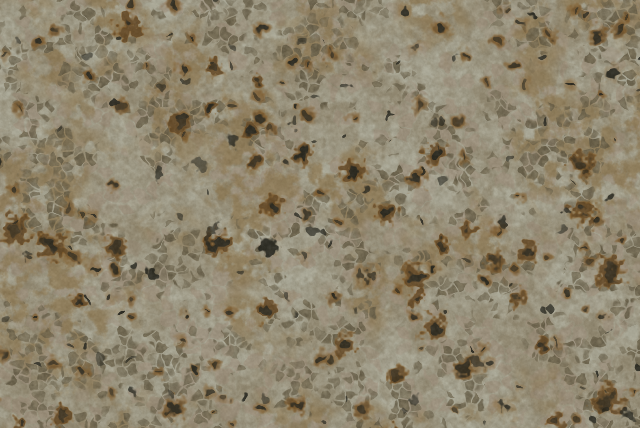
A Shadertoy shader for this texture:

```glsl
// Polished beige granite: pale feldspar, smoky quartz, rust stains and black mica.

const vec3 PALE   = vec3(0.645, 0.635, 0.565);
const vec3 BEIGE  = vec3(0.570, 0.535, 0.445);
const vec3 BLUSH  = vec3(0.605, 0.550, 0.475);
const vec3 TAN    = vec3(0.550, 0.475, 0.335);
const vec3 QUARTZ = vec3(0.420, 0.385, 0.295);
const vec3 RUST   = vec3(0.390, 0.285, 0.150);
const vec3 OCHRE  = vec3(0.530, 0.385, 0.195);
const vec3 MICA   = vec3(0.165, 0.165, 0.135);

const float FELDSPAR_SCALE = 30.0;  // grains per canvas height
const float QUARTZ_SCALE   = 47.0;
const float QUARTZ_SHARE   = 0.56;
const float SPOT_SCALE     = 9.0;   // large mica clusters per height
const float FLECK_SCALE    = 17.0;  // small mica flecks per height
const float GRAIN_CONTRAST = 0.075;

float hash(vec2 p) {
    return fract(sin(dot(p, vec2(127.1, 311.7))) * 43758.5453);
}

vec2 hash2(vec2 p) {
    return vec2(hash(p), hash(p + 41.3));
}

float noise(vec2 p) {
    vec2 i = floor(p), f = fract(p);
    f = f * f * (3.0 - 2.0 * f);
    return mix(mix(hash(i), hash(i + vec2(1, 0)), f.x),
               mix(hash(i + vec2(0, 1)), hash(i + vec2(1, 1)), f.x), f.y);
}

float fbm(vec2 p) {
    float sum = 0.0, amp = 0.533;
    for (int i = 0; i < 4; i++) {
        sum += amp * noise(p);
        p = mat2(1.6, 1.2, -1.2, 1.6) * p + 17.7;
        amp *= 0.5;
    }
    return sum;
}

// Cellular grains: x = random value of the grain, y = distance from its seam
vec2 grains(vec2 p) {
    vec2 base = floor(p);
    float nearest = 9.0, second = 9.0, id = 0.0;
    for (int y = -1; y <= 1; y++)
    for (int x = -1; x <= 1; x++) {
        vec2 cell = base + vec2(x, y);
        float d = length(cell + hash2(cell) - p);
        if (d < nearest) {
            second = nearest;
            nearest = d;
            id = hash(cell + 73.1);
        } else {
            second = min(second, d);
        }
    }
    return vec2(id, second - nearest);
}

// Scattered ragged spots: x = dark core, y = surrounding stain
vec2 spots(vec2 p, float scale, float share, float size, float stretch, float ragged) {
    vec2 base = floor(p * scale), mask = vec2(0.0);
    for (int y = -1; y <= 1; y++)
    for (int x = -1; x <= 1; x++) {
        vec2 cell = base + vec2(x, y), key = cell + scale * 3.7;
        if (hash(key + 5.3) > share) continue;
        vec2 d = p - (cell + 0.1 + 0.8 * hash2(key)) / scale;
        float angle = 6.2832 * hash(key + 11.9);
        float radius = size * mix(0.45, 1.0, hash(key + 23.5));
        float c = cos(angle), s = sin(angle);
        vec2 q = mat2(c, -s, s, c) * d;
        q.y *= mix(1.0, stretch, hash(key + 31.7));
        float core = 1.0 - smoothstep(0.65, 1.2, length(q) / radius + ragged);
        float halo = 1.0 - smoothstep(0.6, 2.6, length(d) / radius + 1.3 * ragged);
        mask = max(mask, vec2(core * mix(0.55, 1.0, hash(key + 47.1)),
                              halo * smoothstep(0.1, 0.8, hash(key + 59.3))));
    }
    return mask;
}

void mainImage(out vec4 fragColor, in vec2 fragCoord) {
    vec2 p = fragCoord / iResolution.y;
    vec2 warp = vec2(noise(p * 65.0), noise(p * 65.0 + 37.0)) - 0.5;
    vec2 q = p + 0.014 * warp;
    float fine = fbm(p * 95.0 + 8.0);

    // Feldspar ground
    vec2 feldspar = grains(q * FELDSPAR_SCALE);
    float tone = mix(0.5, feldspar.x, smoothstep(0.0, 0.3, feldspar.y));
    float cloud = fbm(p * 13.0 + 3.0);
    vec3 color = mix(BEIGE, PALE, clamp(0.53 + 0.7 * (tone - 0.5) + 1.5 * (cloud - 0.5)
                                        + 0.8 * (fine - 0.5), 0.0, 1.15));
    color = mix(color, BLUSH, 0.65 * smoothstep(0.5, 0.75, fract(feldspar.x * 7.3)) 
                                   * smoothstep(0.0, 0.25, feldspar.y));

    // Warm veils between the grains
    float veil = smoothstep(0.45, 0.68, fbm(p * 7.0 + 51.0));
    veil *= smoothstep(0.34, 0.62, fbm(p * 38.0 + 19.0));
    color = mix(color, TAN, 0.85 * veil);

    // Clustered translucent quartz
    vec2 quartz = grains(q * QUARTZ_SCALE + 29.0);
    float cluster = smoothstep(0.36, 0.68, fbm(p * 11.0 + 83.0));
    float isQuartz = 1.0 - smoothstep(-0.04, 0.04, quartz.x - QUARTZ_SHARE * cluster);
    float body = smoothstep(0.02, 0.28, quartz.y) * mix(0.5, 1.0, fract(quartz.x * 13.7));
    color = mix(color, QUARTZ * mix(0.85, 1.12, fine), 0.92 * isQuartz * body);

    // Rust stains and mica cores
    float ragged = 1.5 * (noise(p * 62.0 + 5.0) - 0.5) + 1.1 * (noise(p * 135.0) - 0.5);
    vec2 large = spots(q, SPOT_SCALE, 0.62, 0.0175, 1.9, ragged);
    vec2 small = spots(q, FLECK_SCALE, 0.36, 0.0125, 3.2, 0.65 * ragged);
    float stain = max(large.y, 0.55 * small.y);
    vec3 rust = mix(OCHRE, RUST, smoothstep(0.25, 0.75, stain + 0.6 * (fine - 0.5)));
    color = mix(color, rust, 0.9 * smoothstep(0.05, 0.65, stain));
    color = mix(color, MICA, 0.95 * max(large.x, small.x));

    // Crystalline mottling
    color += GRAIN_CONTRAST * (fine - 0.5) + 0.03 * (noise(p * 230.0) - 0.5);
    fragColor = vec4(clamp(color, 0.0, 1.0), 1.0);
}
```
